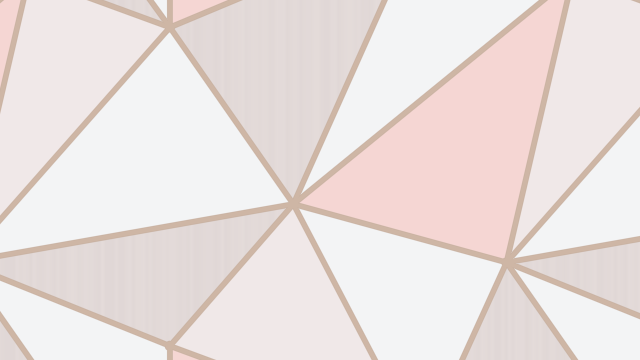
Reproduce this background procedurally as a WebGL 2 fragment shader.

```glsl
#version 300 es
precision highp float;
// Pastel triangle mosaic with tan seams, repeated along x.
// Each triangle of a small mesh supplies its fill and, through the distance
// to its edges, its seams; uncovered areas stay white.

#define PERIOD 1.511        // repeat along x, in canvas heights
#define SEAM 0.0080         // half width of a seam
#define HUB 0.0145          // radius of the joint where seams meet
#define STRIPE 0.0095       // width of a grain stripe in grey fills
#define GRAIN 0.016         // strength of the grain
#define WHITE vec3(0.953, 0.955, 0.961)
#define BLUSH vec3(0.942, 0.910, 0.908)
#define PINK vec3(0.960, 0.841, 0.827)
#define GREY vec3(0.886, 0.851, 0.845)
#define TAN vec3(0.808, 0.714, 0.647)

uniform vec2 u_resolution;
out vec4 fragColor;

// Mesh corners in canvas heights; the first four are the visible hubs.
const vec2 CORNER[14] = vec2[14](
    vec2(0.472, 0.924), vec2(0.472, 0.039), vec2(0.815, 0.433), vec2(-0.104, 0.271),
    vec2(1.407, 0.271), vec2(0.081, 1.067), vec2(1.592, 1.067), vec2(1.164, 1.213),
    vec2(1.153, -0.213), vec2(0.306, 1.153), vec2(0.472, 1.278), vec2(0.472, -0.296),
    vec2(0.139, -0.076), vec2(-0.262, -0.076));

// Three corner indices and a fill: 0 grey, 1 blush, 2 pink.
const ivec4 FACE[9] = ivec4[9](
    ivec4(0, 2, 7, 0), ivec4(2, 1, 3, 0), ivec4(2, 1, 8, 1),
    ivec4(2, 4, 6, 2), ivec4(3, 5, 0, 1), ivec4(0, 5, 9, 0),
    ivec4(0, 7, 10, 2), ivec4(1, 8, 11, 2), ivec4(3, 12, 13, 0));

float hash(float n) {
    n = fract(n * 0.1031);
    n *= n + 33.33;
    return fract(n * (n + n));
}

float noise(float x) {
    float cell = floor(x);
    return mix(hash(cell), hash(cell + 1.0), smoothstep(0.0, 1.0, x - cell));
}

float segmentDistance(vec2 p, vec2 a, vec2 b) {
    vec2 ab = b - a;
    return length(p - a - ab * clamp(dot(p - a, ab) / dot(ab, ab), 0.0, 1.0));
}

// Positive on the left of the line from a to b.
float side(vec2 p, vec2 a, vec2 b) {
    return (b.x - a.x) * (p.y - a.y) - (b.y - a.y) * (p.x - a.x);
}

bool insideTriangle(vec2 p, vec2 a, vec2 b, vec2 c) {
    vec3 s = vec3(side(p, a, b), side(p, b, c), side(p, c, a));
    return all(greaterThan(s, vec3(0.0))) || all(lessThan(s, vec3(0.0)));
}

void main() {
    vec2 p = gl_FragCoord.xy / u_resolution.y;
    float pixel = 1.0 / u_resolution.y;
    vec3 grey = GREY + GRAIN * (noise(p.x / STRIPE + 40.0) - 0.5);

    vec3 color = WHITE;
    float seam = 1.0;
    for (int k = -1; k <= 1; k++) {
        vec2 q = p - vec2(float(k) * PERIOD, 0.0);

        // Fills and edges
        for (int i = 0; i < 9; i++) {
            ivec4 f = FACE[i];
            vec2 a = CORNER[f.x], b = CORNER[f.y], c = CORNER[f.z];
            if (insideTriangle(q, a, b, c))
                color = f.w == 0 ? grey : f.w == 1 ? BLUSH : PINK;
            float edge = min(segmentDistance(q, a, b),
                         min(segmentDistance(q, b, c), segmentDistance(q, c, a)));
            seam = min(seam, edge - SEAM);
        }

        // Round joints at the hubs
        for (int i = 0; i < 4; i++)
            seam = min(seam, length(q - CORNER[i]) - HUB);
    }

    // Seams, slightly darker along the rim
    float rim = smoothstep(-0.004, 0.0, seam);
    vec3 seamColor = TAN * (1.0 - 0.035 * rim);
    color = mix(color, seamColor, smoothstep(0.75 * pixel, -0.75 * pixel, seam));
    fragColor = vec4(color, 1.0);
}
```
